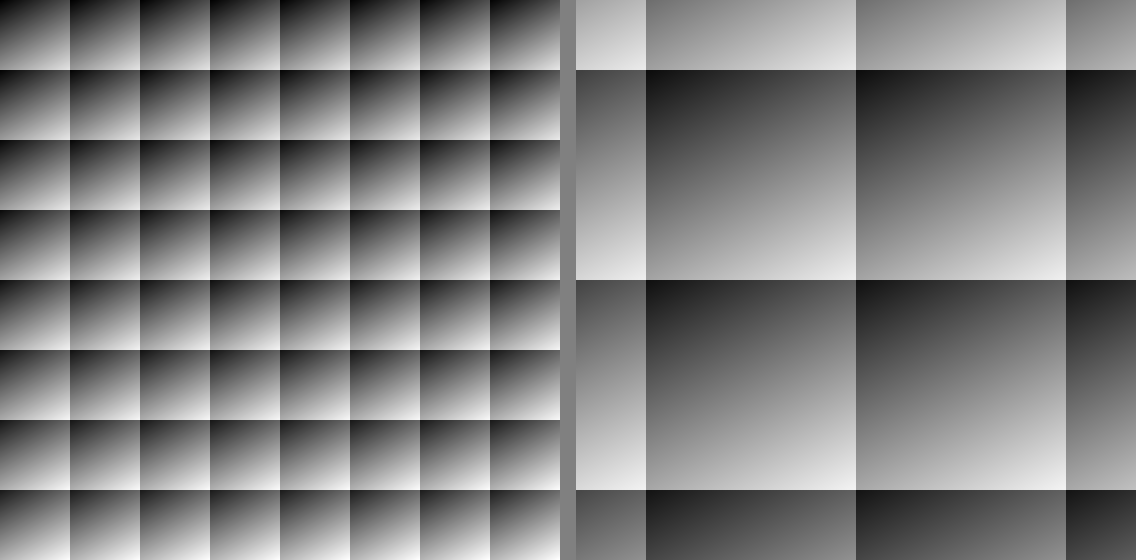
Left, the full canvas; right, a detail of the centre.
This pattern is drawn by a WebGL 2 fragment shader. Its source:

```glsl
#version 300 es
precision highp float;
// Grid of grey tiles: each ramps right and down, and tiles brighten in reading order.

#define TILES 8.0                              // tiles across and down
#define LEVELS 64.0                            // steps in a full ramp
#define RAMP_WEIGHTS vec3(0.299, 0.587, 0.114) // across, down, tile order
#define SAMPLES 4                              // antialiasing samples per axis

uniform vec2 u_resolution;
out vec4 fragColor;

// Grey value at a point of the canvas, with y running down from the top.
float tileGrey(vec2 point) {
    vec2 grid = point * TILES;
    vec2 tile = floor(grid);

    // Stretch the ramp so that the first and last steps reach black and white.
    vec2 ramp = (fract(grid) * LEVELS - 0.5) / (LEVELS - 1.0);
    ramp = clamp(ramp, 0.0, 1.0);

    // Tiles count from left to right, then from top to bottom.
    float order = (tile.y * TILES + tile.x) / (TILES * TILES - 1.0);
    return dot(vec3(ramp, order), RAMP_WEIGHTS);
}

void main() {
    vec2 pixelCorner = floor(gl_FragCoord.xy);
    float grey = 0.0;

    // Average points inside the pixel to smooth the tile edges.
    for (int j = 0; j < SAMPLES; j++) {
        for (int i = 0; i < SAMPLES; i++) {
            vec2 offset = (vec2(i, j) + 0.5) / float(SAMPLES);
            vec2 uv = (pixelCorner + offset) / u_resolution;
            grey += tileGrey(vec2(uv.x, 1.0 - uv.y));
        }
    }
    grey /= float(SAMPLES * SAMPLES);

    fragColor = vec4(vec3(grey), 1.0);
}
```
